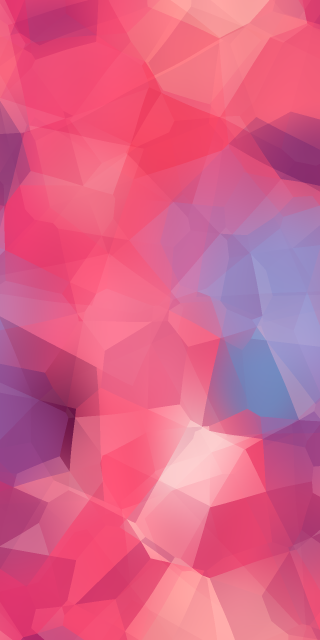
A Shadertoy shader for this background:

```glsl
// Overlapping translucent low-poly facets in rose, plum, periwinkle and blush.

vec2 hash2(vec2 p) {
    vec3 q = fract(p.xyx * vec3(0.1031, 0.1030, 0.0973));
    q += dot(q, q.yzx + 33.33);
    return fract((q.xx + q.yz) * q.zy);
}

float gradientNoise(vec2 p) {
    vec2 cell = floor(p), f = fract(p);
    vec2 u = f * f * f * (f * (f * 6.0 - 15.0) + 10.0);
    vec4 corner;
    for (int i = 0; i < 4; i++) {
        vec2 o = vec2(i & 1, i >> 1);
        corner[i] = dot(hash2(cell + o + 50.0) * 2.0 - 1.0, f - o);
    }
    return mix(mix(corner.x, corner.y, u.x), mix(corner.z, corner.w, u.x), u.y);
}

// Blends a colour into an elliptical zone that wraps around the canvas.
void tint(inout vec3 c, vec2 p, vec2 centre, vec2 radius, vec3 colour) {
    vec2 d = p - centre;
    d -= vec2(1.0, 2.0) * round(d / vec2(1.0, 2.0));
    c = mix(c, colour, smoothstep(1.3, 0.6, length(d / radius)));
}

// Broad colour regions; x spans 0 to 1, y spans 0 to 2.
vec3 colourField(vec2 p) {
    vec3 c = mix(vec3(0.91, 0.22, 0.44), vec3(0.98, 0.31, 0.45), smoothstep(0.0, 0.4, p.x));
    // warm pinks
    tint(c, p, vec2(0.85, 1.72), vec2(0.24, 0.22), vec3(0.97, 0.38, 0.48));
    tint(c, p, vec2(0.63, 1.92), vec2(0.23, 0.15), vec3(1.00, 0.60, 0.57));
    tint(c, p, vec2(0.47, 1.58), vec2(0.15, 0.18), vec3(0.99, 0.28, 0.38));
    tint(c, p, vec2(0.29, 1.42), vec2(0.14, 0.15), vec3(0.98, 0.46, 0.54));
    tint(c, p, vec2(0.45, 0.96), vec2(0.20, 0.19), vec3(0.98, 0.47, 0.58));
    tint(c, p, vec2(0.16, 0.46), vec2(0.14, 0.15), vec3(0.97, 0.48, 0.58));
    // mauves and blues
    tint(c, p, vec2(0.67, 1.24), vec2(0.20, 0.20), vec3(0.80, 0.44, 0.65));
    tint(c, p, vec2(0.96, 0.72), vec2(0.19, 0.25), vec3(0.58, 0.36, 0.64));
    tint(c, p, vec2(0.87, 1.07), vec2(0.23, 0.25), vec3(0.59, 0.59, 0.82));
    tint(c, p, vec2(0.78, 0.82), vec2(0.09, 0.08), vec3(0.42, 0.60, 0.80));
    // plums
    tint(c, p, vec2(0.00, 1.50), vec2(0.15, 0.14), vec3(0.54, 0.20, 0.45));
    tint(c, p, vec2(0.17, 1.92), vec2(0.13, 0.12), vec3(0.68, 0.16, 0.42));
    tint(c, p, vec2(0.98, 0.32), vec2(0.18, 0.13), vec3(0.68, 0.25, 0.46));
    tint(c, p, vec2(0.20, 0.72), vec2(0.14, 0.16), vec3(0.40, 0.07, 0.26));
    // blush highlights
    tint(c, p, vec2(0.61, 0.60), vec2(0.14, 0.22), vec3(1.00, 0.82, 0.82));
    tint(c, p, vec2(0.48, 0.31), vec2(0.13, 0.12), vec3(1.00, 0.67, 0.68));
    tint(c, p, vec2(0.70, 0.06), vec2(0.24, 0.15), vec3(1.00, 0.64, 0.63));
    return c;
}

// Voronoi cells split into wedges by their second nearest site.
vec3 facets(vec2 p, float scale, float seed, float contrast) {
    vec2 q = p * scale, base = floor(q);
    vec2 siteA, siteB, idA, idB;
    float nearA = 99.0, nearB = 99.0;
    for (int y = -2; y <= 2; y++)
    for (int x = -2; x <= 2; x++) {
        vec2 id = base + vec2(x, y);
        vec2 site = id + hash2(id + seed);
        float d = dot(q - site, q - site);
        if (d < nearA) {
            nearB = nearA; siteB = siteA; idB = idA;
            nearA = d; siteA = site; idA = id;
        } else if (d < nearB) {
            nearB = d; siteB = site; idB = id;
        }
    }
    vec2 cellRnd = hash2(idA + seed + 19.0);
    vec2 wedgeRnd = hash2(idA * 7.0 + idB * 3.0 + seed);
    vec3 c = colourField(mix(mix(siteA, siteB, 0.22) / scale, p, 0.35));

    // Flat tone per facet plus a soft directional ramp
    float angle = 6.2832 * cellRnd.y;
    float shade = (cellRnd.x + wedgeRnd.x - 1.0) * contrast
                + 0.14 * dot(q - siteA, vec2(cos(angle), sin(angle)));
    vec3 target = shade > 0.0 ? vec3(1.0, 0.76, 0.78) : vec3(0.58, 0.08, 0.36);
    return mix(c, target, min(abs(shade), 0.6));
}

vec3 scene(vec2 p) {
    vec2 bent = p + 0.012 * vec2(gradientNoise(p * 4.0), gradientNoise(p * 4.0 + 31.0));
    float upper = smoothstep(0.6, 1.2, p.y);
    vec3 c = facets(bent, 4.3, 3.0, mix(0.42, 0.28, upper));
    vec3 veil = facets(bent * vec2(1.0, 0.98), 2.7, 71.0, 0.25);
    c = mix(c, veil, mix(0.2, 0.42, upper));
    return c * (1.0 + 0.05 * gradientNoise(p * vec2(7.0, 4.0) + 9.0));
}

void mainImage(out vec4 fragColor, in vec2 fragCoord) {
    // 3 x 3 supersampling smooths the facet edges
    vec3 sum = vec3(0.0);
    for (int i = 0; i < 9; i++) {
        vec2 offset = (vec2(i % 3, i / 3) - 1.0) / 3.0;
        sum += scene((fragCoord + offset) / iResolution.xy * vec2(1.0, 2.0));
    }
    fragColor = vec4(clamp(sum / 9.0, 0.0, 1.0), 1.0);
}
```
